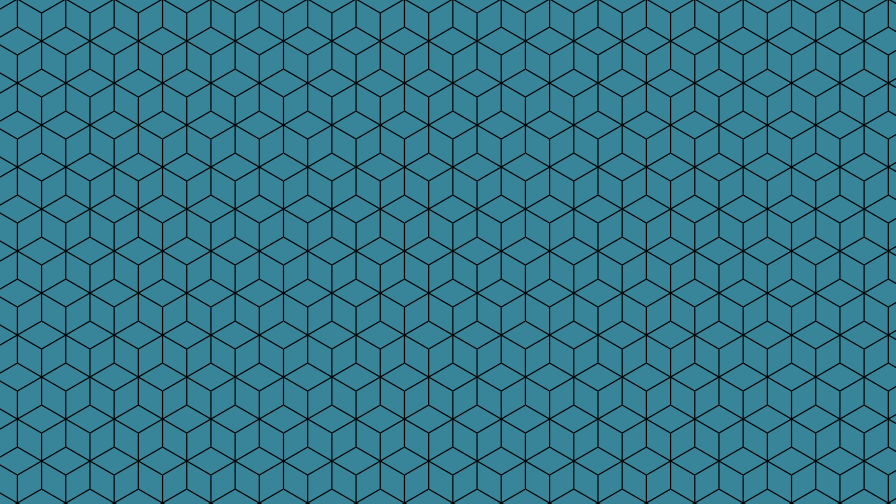
This pattern is drawn by a WebGL 1 fragment shader. Its source:

```glsl
precision highp float;
// Tumbling-block pattern: thin black rhombus outlines on flat teal.

uniform vec2 u_resolution;

// Lengths are fractions of the canvas height.
#define REPEAT vec2(0.0960, 0.166667)
#define ORIGIN vec2(0.0345, 0.0019)
#define LINE_WIDTH 0.00236
#define FILL_COLOR vec3(0.22, 0.52, 0.60)
#define LINE_COLOR vec3(0.0, 0.0, 0.0)

// Offset from the nearest centre of a staggered hexagonal lattice.
vec2 hexOffset(vec2 p) {
  vec2 even = mod(p + 0.5 * REPEAT, REPEAT) - 0.5 * REPEAT;
  vec2 odd = mod(p, REPEAT) - 0.5 * REPEAT;
  return dot(even, even) < dot(odd, odd) ? even : odd;
}

// Box-filtered coverage of a line through the cell centre.
float lineCoverage(vec2 p, vec2 direction, float pixel) {
  vec2 normal = normalize(vec2(-direction.y, direction.x));
  float d = dot(p, normal);
  float halfWidth = 0.5 * LINE_WIDTH;
  float nearEdge = clamp((d + halfWidth) / pixel + 0.5, 0.0, 1.0);
  float farEdge = clamp((d - halfWidth) / pixel + 0.5, 0.0, 1.0);
  return nearEdge - farEdge;
}

void main() {
  float pixel = 1.0 / u_resolution.y;
  vec2 cell = hexOffset(gl_FragCoord.xy * pixel - ORIGIN);

  // The three diagonals of each hexagon join up into the cube edges.
  vec2 corner = REPEAT * vec2(0.5, 1.0 / 6.0);
  float uncovered = 1.0 - lineCoverage(cell, vec2(0.0, 1.0), pixel);
  uncovered *= 1.0 - lineCoverage(cell, corner, pixel);
  uncovered *= 1.0 - lineCoverage(cell, vec2(-corner.x, corner.y), pixel);

  gl_FragColor = vec4(mix(LINE_COLOR, FILL_COLOR, uncovered), 1.0);
}
```
